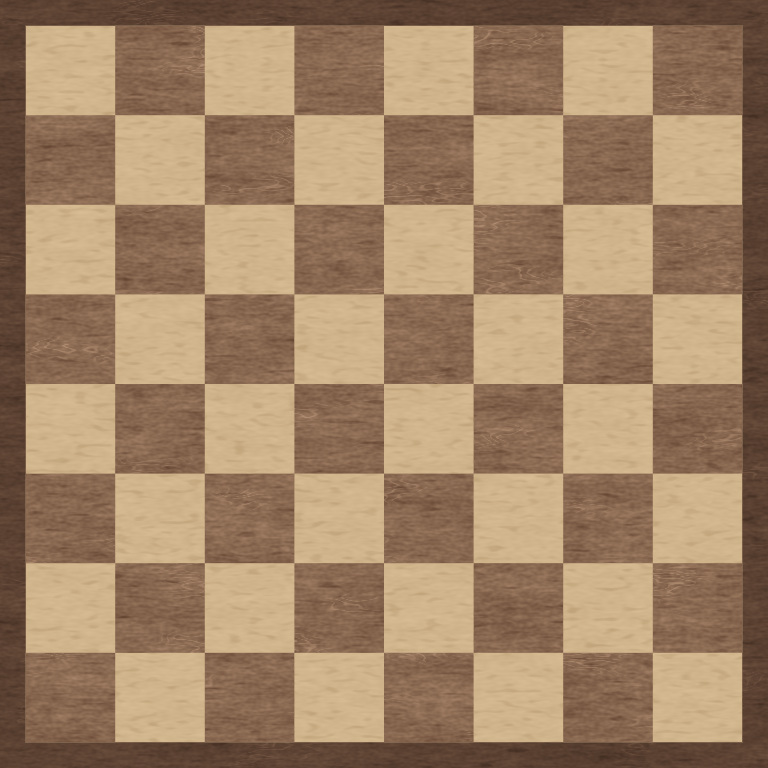
Give the GLSL for this pattern, as a WebGL 2 fragment shader.

```glsl
#version 300 es
precision highp float;

uniform vec2 u_resolution;
out vec4 fragColor;

vec2 gradientAt(vec2 lattice) {
    uvec2 k = uvec2(ivec2(lattice)) * uvec2(1597u, 3571u);
    uint h = (k.x ^ k.y) * 74531u;
    h = (h ^ (h >> 15)) * 29927u;
    h ^= h >> 13;
    float angle = float(h & 1023u) * 6.28318 / 1024.0;
    return vec2(cos(angle), sin(angle));
}

float gradientNoise(vec2 p) {
    vec2 i = floor(p), f = p - i;
    vec2 u = f * f * f * (f * (f * 6.0 - 15.0) + 10.0);
    float a = dot(gradientAt(i), f);
    float b = dot(gradientAt(i + vec2(1, 0)), f - vec2(1, 0));
    float c = dot(gradientAt(i + vec2(0, 1)), f - vec2(0, 1));
    float d = dot(gradientAt(i + 1.0), f - 1.0);
    return mix(mix(a, b, u.x), mix(c, d, u.x), u.y);
}

float fbm(vec2 p) {
    float sum = 0.0, amplitude = 1.0;
    for (int i = 0; i < 4; i++) {
        sum += amplitude * gradientNoise(p);
        p = p * 2.03 + 17.3;
        amplitude *= 0.55;
    }
    return sum;
}

// Brightness variation of dark wood: broad bands, fibres, pores and rings
float darkGrain(vec2 p) {
    float bands = fbm(p * vec2(6, 30));
    float fibres = gradientNoise(p * vec2(50, 210) + bands);
    float pores = gradientNoise(p * vec2(150, 290));
    float field = fbm(p * vec2(4, 17) + 31.0);
    float rings = smoothstep(0.5, 1.0, sin(field * 46.0));
    float patches = smoothstep(0.08, 0.45, gradientNoise(p * vec2(8, 22) + 73.0));
    return 0.065 * bands + 0.075 * fibres + 0.06 * pores + 0.08 * rings * patches
         - 0.07 * smoothstep(0.22, 0.55, gradientNoise(p * vec2(26, 150) + 9.0));
}

// Pale wood carries faint, short horizontal flecks
float paleGrain(vec2 p) {
    float flecks = smoothstep(0.1, 0.5, gradientNoise(p * vec2(42, 150)));
    return 0.022 * fbm(p * vec2(14, 60)) + 0.025 * gradientNoise(p * vec2(80, 240))
         - 0.045 * flecks + 0.005;
}

void main() {
    float size = min(u_resolution.x, u_resolution.y);
    vec2 uv = (gl_FragCoord.xy - 0.5 * u_resolution) / size + 0.5;
    vec2 cell = (uv - 1.0 / 30.0) * 60.0 / 7.0;
    float pixel = 60.0 / (7.0 * size);

    // Signed distance to the grid lines gives a smooth checker
    vec2 wave = 0.5 - 2.0 * abs(fract(cell * 0.5 + 0.25) - 0.5);
    vec2 side = clamp(wave * 2.0 / pixel, -1.0, 1.0);
    float darkSquare = 0.5 + 0.5 * side.x * side.y;

    // Every square is cut from a different part of the plank
    vec2 id = floor(cell);
    vec2 plank = uv + vec2(id.x * 3.17 + id.y * 1.39, id.y * 2.71 + id.x * 5.23) + 20.0;

    vec3 pale = vec3(0.815, 0.705, 0.545) + paleGrain(plank) * vec3(1.0, 1.05, 1.1);
    vec3 dark = vec3(0.535, 0.407, 0.315) + darkGrain(plank) * vec3(1.0, 0.95, 0.85);
    vec3 border = vec3(0.357, 0.256, 0.196) + 0.7 * darkGrain(uv + 7.0) * vec3(1.0, 0.8, 0.65);

    // Frame around the eight by eight board
    vec2 inset = 4.0 - abs(cell - 4.0);
    float board = clamp(min(inset.x, inset.y) / pixel + 0.5, 0.0, 1.0);
    fragColor = vec4(mix(border, mix(pale, dark, darkSquare), board), 1.0);
}
```
